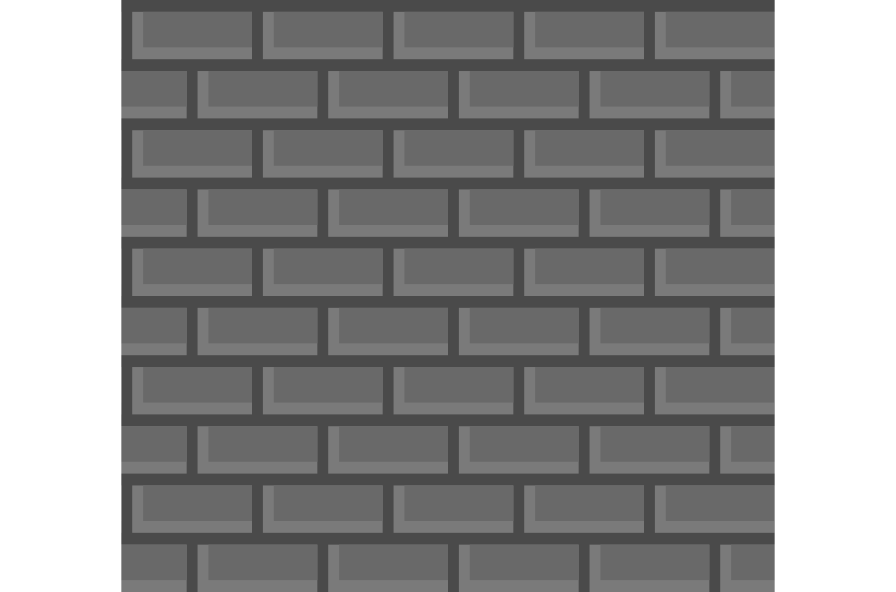
A Shadertoy shader for this texture:

```glsl
// Pixel-filtered coverage of the box from lo to hi
float box(vec2 p, vec2 lo, vec2 hi, vec2 pixel) {
    vec2 inside = min(p - lo, hi - p);
    vec2 cover = clamp(inside / pixel + 0.5, 0.0, 1.0);
    return cover.x * cover.y;
}

void mainImage(out vec4 fragColor, in vec2 fragCoord) {
    vec2 uv = fragCoord / iResolution.xy;
    float margin = 104.0 / 768.0;

    // Wall of 5 x 10 bricks, each 12 x 5 cells, rows counted from the top
    vec2 scale = vec2(60.0 / (1.0 - 2.0 * margin), 50.0);
    vec2 pixel = scale / iResolution.xy;
    vec2 cell = vec2(uv.x - margin, 1.0 - uv.y) * scale;

    // Running bond: odd rows slide by half a brick; seams fall mid-mortar
    vec2 p = cell - 0.5;
    p.x += 6.0 * mod(floor(p.y / 5.0), 2.0);
    p = mod(p, vec2(12.0, 5.0));

    // Mortar, lit left and bottom bevels, then the flat face
    vec3 color = vec3(0.29);
    color = mix(color, vec3(0.48), box(p, vec2(0.5), vec2(11.5, 4.5), pixel));
    color = mix(color, vec3(0.41), box(p, vec2(1.5, 0.5), vec2(11.5, 3.5), pixel));

    // White margins at both sides
    float wall = clamp(min(cell.x, 60.0 - cell.x) / pixel.x + 0.5, 0.0, 1.0);
    fragColor = vec4(mix(vec3(1.0), color, wall), 1.0);
}
```
